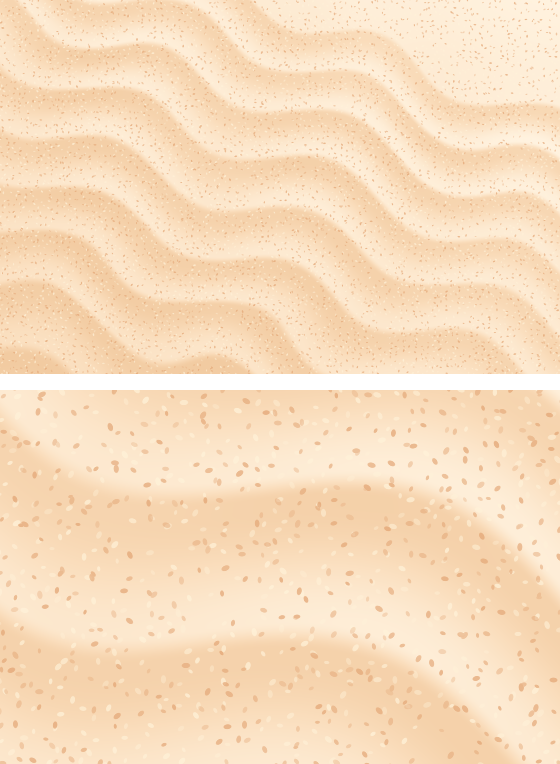
Top: the whole. Bottom: its middle third, enlarged.
A Shadertoy shader for this texture:

```glsl
float hash(vec2 p) {
    vec3 q = fract(p.xyx * vec3(0.1031, 0.1030, 0.0973));
    q += dot(q, q.yzx + 33.33);
    return fract((q.x + q.y) * q.z);
}

float noise(vec2 p) {
    vec2 i = floor(p), f = fract(p);
    f = f * f * (3.0 - 2.0 * f);
    return mix(mix(hash(i), hash(i + vec2(1, 0)), f.x),
               mix(hash(i + vec2(0, 1)), hash(i + vec2(1, 1)), f.x), f.y);
}

// Wavy ridges: a crisp shadow under each crest fading into a lit slope
float ripples(vec2 p) {
    vec2 down = vec2(p.x, 1.0 - p.y);
    float along = dot(down, vec2(0.93, 0.37));
    float across = dot(down, vec2(-0.37, 0.93));
    along += 0.12 * (noise(vec2(along * 1.5, across * 5.0) + 4.0) - 0.5);
    across += 0.045 * (noise(vec2(along * 2.2, across * 3.0) + 19.0) - 0.5);
    float s = across + 0.044 * (cos((along - 0.97) * 11.9) - 1.0) + 0.285;
    float ridge = 8.2 * s - s * s;
    float f = fract(ridge);
    float lit = smoothstep(0.08, 0.82, f) * (1.0 - smoothstep(0.83, 1.0, f));
    float flatTop = smoothstep(0.0, -0.17, ridge);
    return ridge < 0.0 ? 0.85 * flatTop : lit;
}

vec3 sandColor(float tone) {
    vec3 shadow = vec3(0.94, 0.775, 0.60);
    vec3 middle = vec3(0.98, 0.867, 0.737);
    vec3 light = vec3(1.0, 0.95, 0.875);
    return tone < 0.5 ? mix(shadow, middle, tone * 2.0)
                      : mix(middle, light, tone * 2.0 - 1.0);
}

// Coverage of one small, randomly turned grain per cell
float grains(vec2 p, float cell, float share, float seed) {
    vec2 id = floor(p / cell) + seed;
    vec2 jitter = vec2(hash(id + 3.1), hash(id + 7.7));
    vec2 d = (fract(p / cell) - mix(vec2(0.25), vec2(0.75), jitter)) * cell;
    float angle = 6.2832 * hash(id + 11.3);
    d = mat2(cos(angle), sin(angle), -sin(angle), cos(angle)) * d;
    float radius = mix(0.0016, 0.0028, hash(id + 17.9));
    float soft = 0.6 / iResolution.y;
    float dist = length(d * vec2(0.75, 1.2)) - radius;
    float present = step(hash(id + 23.5), share);
    return present * mix(0.4, 1.0, hash(id + 29.1)) * (1.0 - smoothstep(-soft, soft, dist));
}

void mainImage(out vec4 fragColor, in vec2 fragCoord) {
    vec2 p = fragCoord / iResolution.y;

    // Ripple shading over a glow from the upper right
    float glow = p.x / 1.5 + p.y - 1.0;
    float contrast = mix(0.42, 0.66, noise(p * 3.5 + 8.0));
    float tone = 0.53 + 0.22 * glow + contrast * (ripples(p) - 0.46);
    tone += 0.08 * (noise(p * 5.0 + 31.0) - 0.5);
    vec3 color = sandColor(clamp(tone, 0.0, 1.0));

    // Scattered pale and rust-coloured grains
    vec2 turned = mat2(0.8, 0.6, -0.6, 0.8) * p + 5.0;
    float pale = grains(turned, 0.0135, 0.5, 40.0);
    color = mix(color, vec3(1.0, 0.95, 0.85), 0.75 * pale);
    float rust = max(grains(p + 2.0, 0.0165, 0.45, 80.0),
                     grains(turned.yx + 9.0, 0.0185, 0.4, 130.0));
    color = mix(color, vec3(0.89, 0.65, 0.46), 0.75 * rust);

    fragColor = vec4(color, 1.0);
}
```
